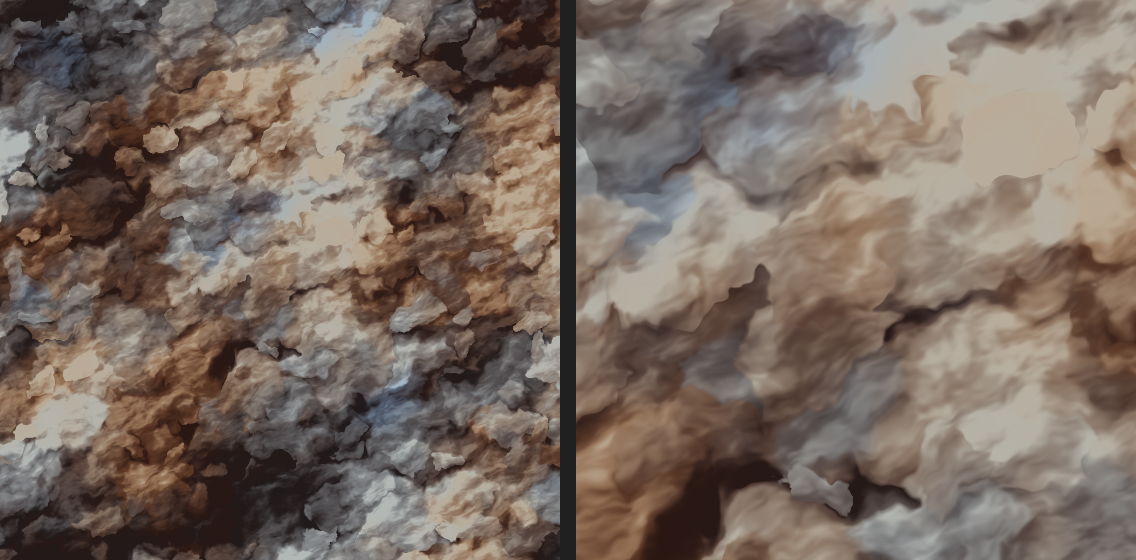
Left: the whole. Right: its middle third, enlarged.
Reproduce this texture procedurally as a Shadertoy shader.

```glsl
// Crumbly mineral crust: ragged overlapping flakes, rust and grey-blue, around dark hollows.

#define FLAKE_FREQ 5.2      // flakes across the canvas in the coarsest layer
#define FLAKE_LAYERS 5
#define LAYER_STEP 1.42     // frequency ratio between layers
#define HOLLOW_FREQ 2.8     // scale of the dark hollows
#define HOLLOW_DEPTH 1.05
#define GRAIN_TILT 0.48     // direction of the streaks, in radians
#define RAGGEDNESS 0.026
#define SHADOW 0.19
#define RELIEF 0.36
#define EXPOSURE 0.60
#define BLUE_TINT 0.75

const vec2 LIGHT = vec2(-0.25, 0.97);

vec2 hash2(vec2 p) {
    vec3 q = fract(p.xyx * vec3(0.1031, 0.1030, 0.0973));
    q += dot(q, q.yzx + 33.33);
    return fract((q.xx + q.yz) * q.zy);
}

// Gradient noise, roughly -0.7 to 0.7
float noise(vec2 p) {
    vec2 i = floor(p), f = p - i;
    vec2 u = f * f * f * (f * (f * 6.0 - 15.0) + 10.0);
    vec2 o = vec2(0.0, 1.0);
    float a = dot(hash2(i) * 2.0 - 1.0, f);
    float b = dot(hash2(i + o.yx) * 2.0 - 1.0, f - o.yx);
    float c = dot(hash2(i + o.xy) * 2.0 - 1.0, f - o.xy);
    float d = dot(hash2(i + o.yy) * 2.0 - 1.0, f - o.yy);
    return mix(mix(a, b, u.x), mix(c, d, u.x), u.y);
}

float fbm(vec2 p, int octaves) {
    float sum = 0.0, amp = 1.0;
    for (int k = 0; k < octaves; k++) {
        sum += amp * noise(p);
        p = mat2(1.6, 1.2, -1.2, 1.6) * p + 17.3;
        amp *= 0.55;
    }
    return sum;
}

mat2 rotation(float a) {
    return mat2(cos(a), -sin(a), sin(a), cos(a));
}

// Broad tone (x) and warmth (y) of the ground
vec2 ground(vec2 p) {
    vec2 q = rotation(GRAIN_TILT) * p * HOLLOW_FREQ * vec2(0.8, 1.25);
    float tone = EXPOSURE + HOLLOW_DEPTH * fbm(q + 41.7, 3);
    float warmth = 0.48 + 1.4 * fbm(q * 0.9 + 83.1, 2);
    return vec2(tone, warmth);
}

// Lays one layer of flakes, each with its own shadow, over the surface
vec2 addFlakes(vec2 surface, vec2 p, vec2 shift, float freq, float layer, float pixel) {
    vec2 cell = floor((p + shift) * freq);
    for (int j = -1; j <= 1; j++)
    for (int i = -1; i <= 1; i++) {
        vec2 id = cell + vec2(i, j);
        vec2 seed = id + 57.0 * layer + 100.0;
        vec2 place = hash2(seed), kind = hash2(seed + 311.0);
        if (kind.x > 0.88 - 0.13 * layer) continue;
        vec2 centre = (id + 0.15 + 0.7 * place) / freq - shift;
        float radius = mix(0.40, 0.74, kind.y) / freq;
        vec2 v = (p - centre) / radius;
        if (dot(v, v) > 4.0) continue;

        mat2 turn = rotation(GRAIN_TILT + 1.6 * (place.x - 0.5));
        vec2 stretch = vec2(0.82, 1.3);
        float ragged = 0.45 * noise(v * 1.7 + seed * 3.1) + 0.14 * noise(v * 5.0 + seed);
        float d = length(turn * v * stretch) + ragged;
        float below = length(turn * (v + LIGHT * 0.3) * stretch) + ragged;
        // Crisp on the shaded side, melting away on the other
        float melt = mix(0.06, 0.6, place.y * place.y) + 0.25 * smoothstep(0.0, 0.9, v.y);
        float soft = max(melt, 1.5 * pixel / radius);
        float cover = 1.0 - smoothstep(0.95 - soft, 0.95, d);

        vec2 flake = mix(ground(centre), ground(p), 0.5);
        flake += (hash2(seed + 97.0) - 0.5) * vec2(0.27, 0.42);
        flake.x += 0.14 * dot(v, LIGHT) + 0.06 * smoothstep(0.5, 0.9, d) * v.y;
        surface.x -= SHADOW * (1.0 - smoothstep(0.5, 1.3, below));
        surface = mix(surface, flake, cover);
    }
    return surface;
}

vec3 ramp(float t, vec3 dark, vec3 low, vec3 mid, vec3 light) {
    vec3 c = mix(dark, low, smoothstep(0.05, 0.38, t));
    c = mix(c, mid, smoothstep(0.34, 0.70, t));
    return mix(c, light, smoothstep(0.64, 0.98, t));
}

void mainImage(out vec4 fragColor, in vec2 fragCoord) {
    float pixel = 1.0 / iResolution.y;
    vec2 uv = fragCoord * pixel;

    // Ragged outlines
    vec2 warp = vec2(fbm(uv * 14.0 + 5.0, 4), fbm(uv * 14.0 + 63.0, 4));
    vec2 p = uv + RAGGEDNESS * warp;

    // Overlapping flakes, coarse to fine
    vec2 surface = ground(p) - vec2(0.12, 0.0);
    float freq = FLAKE_FREQ;
    for (int k = 0; k < FLAKE_LAYERS; k++) {
        float layer = float(k);
        surface = addFlakes(surface, p, vec2(0.37 * layer), freq, layer, pixel);
        freq *= LAYER_STEP;
    }

    // Side-lit relief and fine streaks
    vec2 s = rotation(GRAIN_TILT) * (uv + 0.5 * (p - uv));
    vec2 grain = s * vec2(17.0, 31.0) + 9.0;
    float relief = fbm(grain, 4) - fbm(grain + LIGHT * 0.35, 4);
    float streaks = noise(s * vec2(50.0, 130.0)) + 0.8 * noise(s * vec2(110.0, 230.0));
    float lit = smoothstep(0.0, 0.5, surface.x);
    float tone = surface.x + (RELIEF * relief + 0.13 * streaks) * mix(0.3, 1.0, lit);

    // Colour: cool and warm minerals
    float warmth = smoothstep(0.0, 1.0, surface.y + 0.25 * noise(uv * 19.0));
    vec3 cool = ramp(tone, vec3(0.13, 0.10, 0.10), vec3(0.33, 0.32, 0.33),
                     vec3(0.50, 0.51, 0.52), vec3(0.70, 0.72, 0.71));
    vec3 warm = ramp(tone, vec3(0.17, 0.09, 0.07), vec3(0.35, 0.21, 0.14),
                     vec3(0.59, 0.45, 0.34), vec3(0.73, 0.66, 0.57));
    float blue = BLUE_TINT * smoothstep(0.1, 0.45, noise(s * vec2(5.0, 8.0) + 27.0));
    cool = mix(cool, cool * vec3(0.80, 0.98, 1.20), blue);
    fragColor = vec4(clamp(mix(cool, warm, warmth), 0.0, 1.0), 1.0);
}
```
